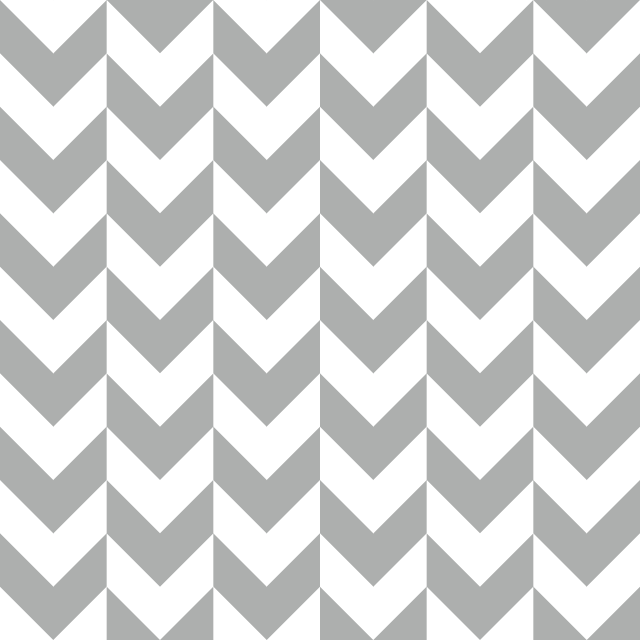
Reproduce this pattern procedurally as a Shadertoy shader.

```glsl
// Grey and white chevron columns, with colours swapped in every other column.

const float REPEATS = 6.0;
const vec3 GREY = vec3(0.678, 0.686, 0.682);
const vec3 WHITE = vec3(1.0);

// Triangle wave of unit slope: positive over the first half of each period.
float triangleWave(float x, float period) {
    return 0.25 * period - abs(mod(x + 0.25 * period, period) - 0.5 * period);
}

// Smoothed sign of a distance: -1 to 1 across one pixel.
float softSign(float dist, float pixel) {
    return clamp(2.0 * dist / pixel, -1.0, 1.0);
}

// Signed distance to the V-shaped bands, positive inside a band.
float chevronDistance(vec2 p) {
    float rise = abs(fract(p.x) - 0.5);
    return triangleWave(rise - 0.5 - p.y, 1.0) * inversesqrt(2.0);
}

void mainImage(out vec4 fragColor, in vec2 fragCoord) {
    vec2 p = REPEATS * fragCoord / iResolution.y;
    float pixel = REPEATS / iResolution.y;

    // Alternate columns flip the sign, which shifts the bands by half a repeat.
    float column = softSign(triangleWave(p.x, 2.0), pixel);
    float band = softSign(chevronDistance(p), pixel);
    float ink = 0.5 + 0.5 * column * band;

    fragColor = vec4(mix(WHITE, GREY, ink), 1.0);
}
```
